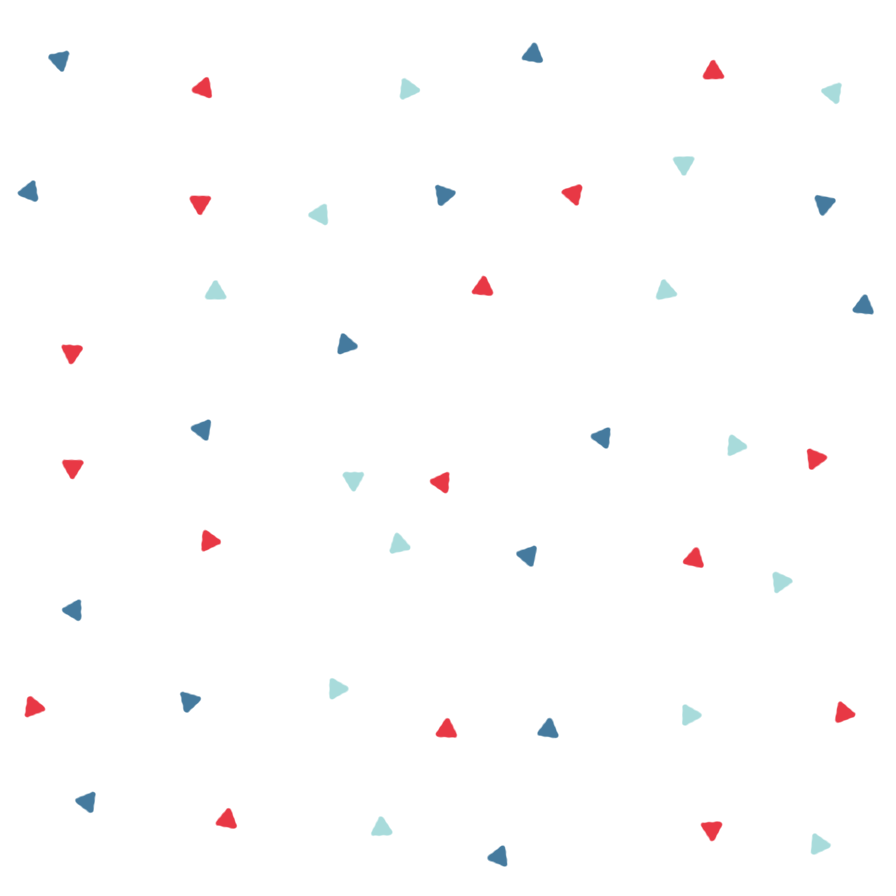
Give the GLSL for this pattern, as a Shadertoy shader.

```glsl
vec3 hash3(vec2 cell) {
    vec3 q = fract(cell.xyx * vec3(0.1031, 0.1130, 0.0973) + 0.37);
    q += dot(q, q.yzx + 33.33);
    return fract((q.xxy + q.yzz) * q.zyx);
}

mat2 rotation(float angle) {
    float c = cos(angle), s = sin(angle);
    return mat2(c, s, -s, c);
}

// Signed distance to an upright equilateral triangle with rounded corners
float roundedTriangle(vec2 p, float halfSide, float rounding) {
    const float k = sqrt(3.0);
    p = vec2(abs(p.x) - halfSide, p.y + halfSide / k);
    if (p.x + k * p.y > 0.0) p = vec2(p.x - k * p.y, -k * p.x - p.y) * 0.5;
    p.x -= clamp(p.x, -2.0 * halfSide, 0.0);
    return -length(p) * sign(p.y) - rounding;
}

void mainImage(out vec4 fragColor, in vec2 fragCoord) {
    vec2 uv = fragCoord / iResolution.y;

    // Seven rows, alternately six and seven cells wide
    float row = floor(uv.y * 7.0);
    vec2 grid = vec2(6.0 + mod(row, 2.0), 7.0);
    vec2 cell = floor(uv * grid);
    vec3 rnd = hash3(cell + 5.0);
    vec3 rowRnd = hash3(vec2(row, 71.0));

    // Scattered centre, one of four headings and a slight tilt
    vec2 p = uv - (cell + 0.5 + 0.58 * (rnd.xy - 0.5)) / grid;
    float tilt = 0.45 * (fract(rnd.z * 37.0) - 0.5);
    p *= rotation(floor(rnd.z * 4.0) * radians(90.0) + tilt);

    // Colours cycle along each row, with a random start and direction
    float tint = mod(cell.x * (rowRnd.x < 0.5 ? 1.0 : 2.0) + floor(rowRnd.y * 3.0), 3.0);
    vec3 red = vec3(0.91, 0.22, 0.27);
    vec3 blue = vec3(0.27, 0.48, 0.62);
    vec3 paleAqua = vec3(0.66, 0.86, 0.86);
    vec3 ink = tint < 0.5 ? red : tint < 1.5 ? blue : paleAqua;

    // Faintly wavering, smoothed outline
    float d = roundedTriangle(p, 0.0088, 0.003);
    d += 0.0003 * sin(p.x * 700.0 + rnd.x * 6.0) * sin(p.y * 600.0 + rnd.y * 6.0);
    float edge = max(0.0012, 0.75 / iResolution.y);
    fragColor = vec4(mix(vec3(1.0), ink, smoothstep(edge, -edge, d)), 1.0);
}
```
